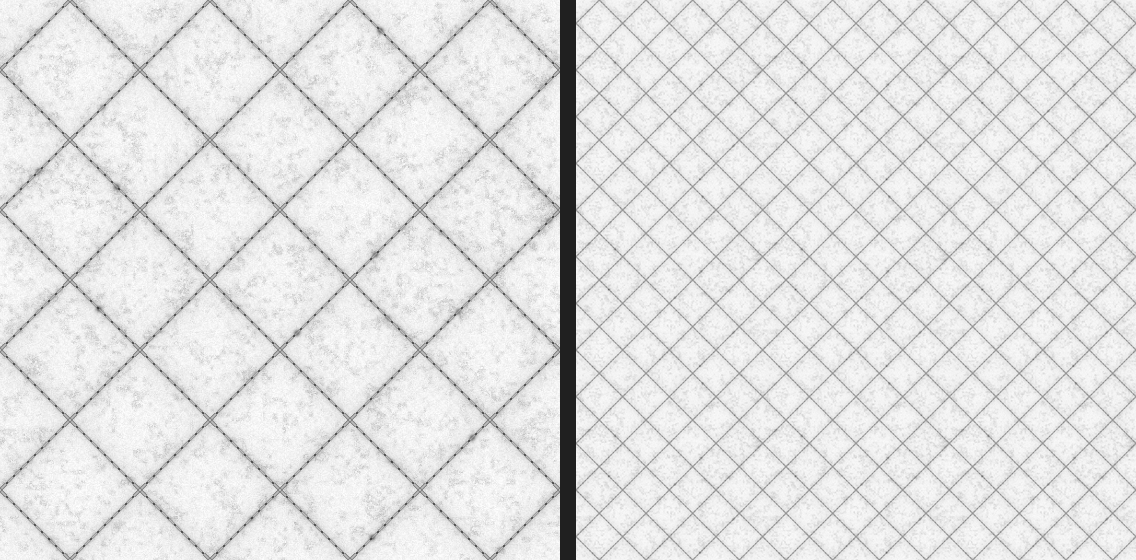
Left, the tile; right, the same tile 3 across and 3 down.
Give the GLSL for this texture, as a three.js fragment shader.

```glsl
varying vec2 vUv;

const float REPEATS = 4.0;        // diamonds across and down
const float LINKS = 10.0;         // links along each diamond side
const float LINK_RADIUS = 0.0125; // lengths below are in diamond sides
const float LOOP_RADIUS = 0.0175;
const float LINK_HALF = 0.027;
const vec2 BEAD_HALF = vec2(0.0085, 0.0095);
const float KNOT_RADIUS = 0.021;
const float SOFT = 0.008;
const float SHADE_WIDTH = 0.095;
const float SHADE_DEPTH = 0.085;
const float HALO_WIDTH = 0.026;
const float HALO_DEPTH = 0.07;
const float SMUDGE_RADIUS = 0.03;
const float FLAKE_FREQ = 270.0;
const float PATCH_FREQ = 36.0;
const float GRAIN_FREQ = 512.0;

const float PLASTER = 0.966;
const float LINK_BODY = 0.64;
const float LINK_RIM = 0.47;
const float LINK_SHINE = 0.74;
const float BEAD_DARK = 0.24;

float hash(vec2 p) {
  return fract(sin(dot(p, vec2(12.9898, 78.233))) * 43758.5453);
}

// Value noise wrapping at the canvas edges
float noise(vec2 uv, float freq) {
  vec2 g = uv * freq;
  vec2 i = floor(g);
  vec2 f = g - i;
  f = f * f * (3.0 - 2.0 * f);
  vec2 a = mod(i, freq);
  vec2 b = mod(i + 1.0, freq);
  return mix(mix(hash(a), hash(vec2(b.x, a.y)), f.x),
             mix(hash(vec2(a.x, b.y)), hash(b), f.x), f.y);
}

// Wrapping cells: x is the cell's random value, y the distance to its border
vec2 flakes(vec2 uv) {
  vec2 g = uv * FLAKE_FREQ;
  vec2 base = floor(g);
  float near = 8.0;
  float second = 8.0;
  float value = 0.0;
  for (int y = -1; y <= 1; y++) {
    for (int x = -1; x <= 1; x++) {
      vec2 cell = base + vec2(float(x), float(y));
      vec2 id = mod(cell, FLAKE_FREQ);
      float d = length(cell + vec2(hash(id + 3.7), hash(id + 19.3)) - g);
      if (d < near) {
        second = near;
        near = d;
        value = hash(id + 41.1);
      } else {
        second = min(second, d);
      }
    }
  }
  return vec2(value, second - near);
}

float cover(float d) {
  return 1.0 - smoothstep(-0.5 * SOFT, 0.5 * SOFT, d);
}

// Same id for points one canvas apart on the diagonal lattice
vec2 wrapId(vec2 q) {
  return mod(vec2(q.x + q.y, q.x - q.y) * 0.5, REPEATS);
}

// Dark smudge at a random spot of some sides
float smudge(vec2 q, vec2 side, float seed) {
  vec2 id = wrapId(side) + seed;
  float strength = smoothstep(0.7, 1.0, hash(id));
  float along = mix(0.15, 0.85, hash(id + 7.3)) - 0.5;
  vec2 axis = seed < 1.0 ? vec2(0.0, 1.0) : vec2(1.0, 0.0);
  vec2 d = (q - side - axis * along) / SMUDGE_RADIUS;
  return strength * exp(-dot(d, d));
}

// Links and beads of one line
float chain(float tone, float across, float along) {
  float toNode = abs(along - floor(along + 0.5));
  float t = (fract(along * LINKS) - 0.5) / LINKS;
  float endLoop = 1.0 - step(1.0 / LINKS, toNode);
  float radius = mix(LINK_RADIUS, LOOP_RADIUS, endLoop);
  float d = length(vec2(max(abs(t) - LINK_HALF, 0.0), across));
  tone = mix(tone, LINK_RIM, cover(d - radius));
  tone = mix(tone, LINK_BODY, cover(d - radius * 0.75));
  tone = mix(tone, LINK_SHINE, cover(d - radius * 0.3));

  float toBead = 0.5 / LINKS - abs(t);
  vec2 b = abs(vec2(across, toBead)) - BEAD_HALF;
  float bead = cover(max(b.x, b.y)) * step(0.5 / LINKS, toNode);
  return mix(tone, BEAD_DARK, bead);
}

void main() {
  vec2 p = vUv * REPEATS;
  vec2 q = vec2(p.x + p.y, p.x - p.y) + 0.5;
  vec2 line = floor(q + 0.5);
  vec2 tile = floor(q);
  vec2 off = q - line;
  float edge = min(abs(off.x), abs(off.y));

  // Flaky plaster with fine grain
  float patches = 0.4 * noise(vUv, PATCH_FREQ) + 0.6 * noise(vUv, PATCH_FREQ * 3.0);
  vec2 flake = flakes(vUv);
  float worn = smoothstep(0.4, 0.85, patches);
  float tone = PLASTER + 0.008 * (hash(wrapId(tile)) - 0.5);
  tone -= 0.12 * worn * flake.x;
  tone -= 0.05 * (0.4 + worn) * (1.0 - smoothstep(0.0, 0.2, flake.y));
  tone += 0.07 * (noise(vUv, GRAIN_FREQ) - 0.5);

  // Soft shade and smudges along the lines
  tone -= SHADE_DEPTH * exp(-edge / SHADE_WIDTH) * (0.8 + 0.4 * patches);
  tone -= HALO_DEPTH * exp(-edge * edge / (HALO_WIDTH * HALO_WIDTH));
  float dirt = smudge(q, vec2(line.x, tile.y + 0.5), 0.0)
             + smudge(q, vec2(tile.x + 0.5, line.y), 5.0);
  tone *= 1.0 - 0.4 * min(dirt, 1.0);

  // Crossing chains, tied by a knot
  tone = chain(tone, off.x, q.y);
  tone = chain(tone, off.y, q.x);
  float knot = length(off);
  tone = mix(tone, LINK_RIM, cover(knot - KNOT_RADIUS));
  tone = mix(tone, LINK_SHINE, cover(max(edge - 0.005, knot - KNOT_RADIUS)));
  tone *= 1.0 - 0.2 * min(dirt, 1.0);

  gl_FragColor = vec4(vec3(clamp(tone, 0.0, 1.0)), 1.0);
}
```
